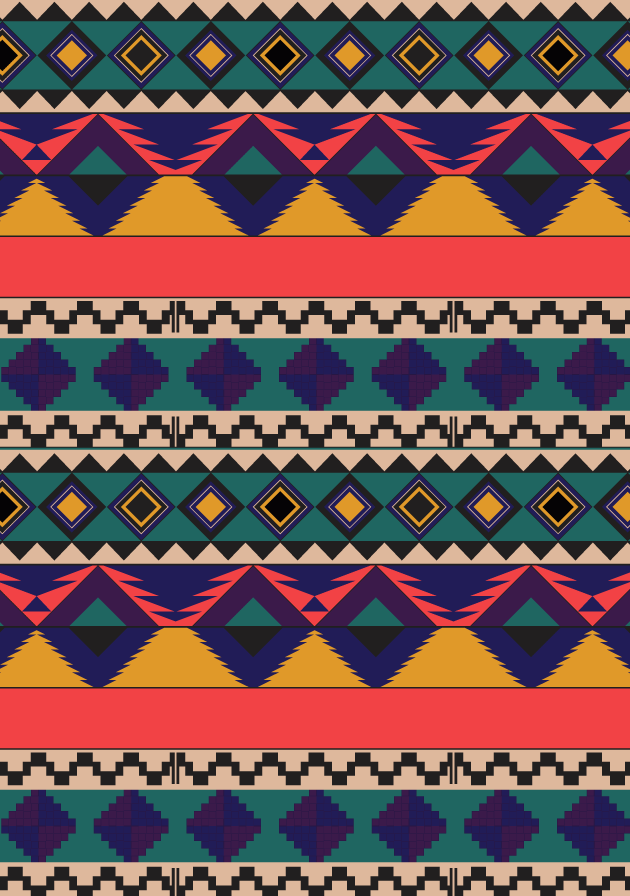
Give the GLSL for this pattern, as a Shadertoy shader.

```glsl
// Woven-style geometric bands: nested diamonds, serrated peaks, a plain stripe
// and stepped medallions, stacked in one tall tile that repeats down the canvas.
// Each band folds space by symmetry, then tests simple shapes; supersampled.

const float CANVAS_H = 768.0;   // design units over the canvas height
const float TILE_H   = 387.0;   // vertical repeat
const float TILE_W   = 238.2;   // horizontal repeat
const float TILE_TOP = -4.0;    // first row of the tile
const float LINE_W   = 1.5;     // dark rules between bands
const float PEAK_ROW = 13.2;    // height of the large red teeth
const float SAW_ROW  = 6.5;     // height of the small orange teeth
const float STEP     = 6.4;     // block size of the stepped shapes
const int   SAMPLES  = 4;       // samples per pixel side

const vec3 SAND   = vec3(0.87, 0.72, 0.61);
const vec3 INK    = vec3(0.13, 0.12, 0.12);
const vec3 BLACK  = vec3(0.02, 0.01, 0.02);
const vec3 TEAL   = vec3(0.12, 0.40, 0.38);
const vec3 NAVY   = vec3(0.13, 0.11, 0.34);
const vec3 PURPLE = vec3(0.23, 0.10, 0.29);
const vec3 RED    = vec3(0.95, 0.26, 0.27);
const vec3 ORANGE = vec3(0.88, 0.60, 0.16);

// Signed offset from the nearest repeat centre
float fold(float x, float period) {
    return x - period * round(x / period);
}

// Concentric diamonds, alternating solid and ringed centres
vec3 nestedDiamond(float d, int kind, vec3 ground) {
    if (d > 29.5) return ground;
    if (kind == 1 || kind == 3) {
        if (d > 22.0) return INK;
        if (d > 18.5) return NAVY;
        if (d > 17.5) return SAND;
        if (d > 13.0) return NAVY;
        return ORANGE;
    }
    if (d > 28.5) return INK;
    if (d > 23.5) return NAVY;
    if (d > 22.5) return SAND;
    if (d > 17.5) return INK;
    if (d > 13.5) return ORANGE;
    return kind == 0 ? BLACK : INK;
}

vec3 diamondBand(vec2 p) {
    float pitch = TILE_W / 4.0;
    float x = p.x - 2.0;
    float rise = abs(p.y - 47.5);
    int kind = int(mod(round(x / pitch), 4.0));
    if (rise < 30.5) {
        vec3 c = nestedDiamond(abs(fold(x, pitch)) + rise, kind, TEAL);
        return rise > 29.3 ? INK : c;
    }
    // Triangular border
    float t = abs(fold(x - pitch * 0.25, pitch * 0.5)) / (pitch * 0.25);
    return rise - 30.5 < 15.5 * (1.0 - t) ? INK : SAND;
}

vec3 peakBand(vec2 p) {
    // Fold about the wide gap; peaks sit 66.5 units to either side of it
    float x = abs(fold(p.x - 150.5, TILE_W));
    float a = abs(x - 66.5);
    float y = p.y - 97.5;
    if (y < 52.8) {
        if (a < y - 27.5) return TEAL;
        float outside = a - y;
        if (outside < -0.8) return PURPLE;
        if (outside < 0.2) return INK;
        float row = floor(y / PEAK_ROW);
        float f = y / PEAK_ROW - row;
        float narrow = TILE_W * 0.5 - x;
        if (row == 2.0 && narrow < 12.5 * f) return NAVY;
        bool tooth = a < row * PEAK_ROW + PEAK_ROW * f + 4.0 + 22.0 * f;
        return tooth || (row > 1.0 && x > 66.5) ? RED : NAVY;
    }
    float below = y - 52.8;
    if (a < 26.0 - below) return INK;
    float saw = 1.0 - fract(below / SAW_ROW);
    return a > 3.0 + 0.93 * (52.0 - below) + 7.0 * saw ? ORANGE : NAVY;
}

vec3 steppedBand(vec2 p) {
    float y = p.y - 321.0;
    float rise = abs(y);
    if (rise < 31.0) {
        // Stepped medallions in two-tone quarters
        float x = fold(p.x - 33.0, TILE_W / 3.0);
        vec2 q = floor(abs(vec2(x, y)) / STEP);
        if (q.x + q.y > 4.5) return TEAL;
        vec3 c = x * y < 0.0 ? NAVY : PURPLE;
        vec2 seam = abs(fract(vec2(x, y) / STEP) - 0.5);
        bool edge = max(seam.x, seam.y) > 0.44 && mod(q.x + q.y, 2.0) < 0.5;
        return edge ? mix(NAVY, PURPLE, 0.5) * 0.85 : c;
    }
    // Stair-step meander with a seam at each tile join
    float seamX = abs(fold(p.x - 150.5, TILE_W));
    if (seamX < 0.8) return SAND;
    float k = floor(abs(fold(p.x - 33.0, TILE_W / 6.0)) / 6.7);
    float drop = 63.0 - rise;
    bool stair = drop > 8.0 * k && drop < 8.0 * k + 12.0;
    bool post = seamX < 3.2 && drop > 0.0 && drop < 27.0;
    return stair || post ? INK : SAND;
}

vec3 pattern(vec2 p) {
    p.y = mod(p.y - TILE_TOP, TILE_H) + TILE_TOP;
    if (p.y < -1.5) return p.y < -3.2 ? INK : TEAL;
    vec4 rules = abs(p.y - vec4(97.0, 150.3, 202.5, 255.0));
    if (min(min(rules.x, rules.y), min(rules.z, rules.w)) < LINE_W * 0.5) return INK;
    if (p.y < 97.0) return diamondBand(p);
    if (p.y < 202.5) return peakBand(p);
    if (p.y < 255.0) return RED;
    return steppedBand(p);
}

void mainImage(out vec4 fragColor, in vec2 fragCoord) {
    vec3 sum = vec3(0.0);
    for (int i = 0; i < SAMPLES * SAMPLES; i++) {
        vec2 jitter = (vec2(i % SAMPLES, i / SAMPLES) + 0.5) / float(SAMPLES) - 0.5;
        vec2 p = (fragCoord + jitter) * CANVAS_H / iResolution.y;
        sum += pattern(vec2(p.x, CANVAS_H - p.y));
    }
    fragColor = vec4(sum / float(SAMPLES * SAMPLES), 1.0);
}
```
